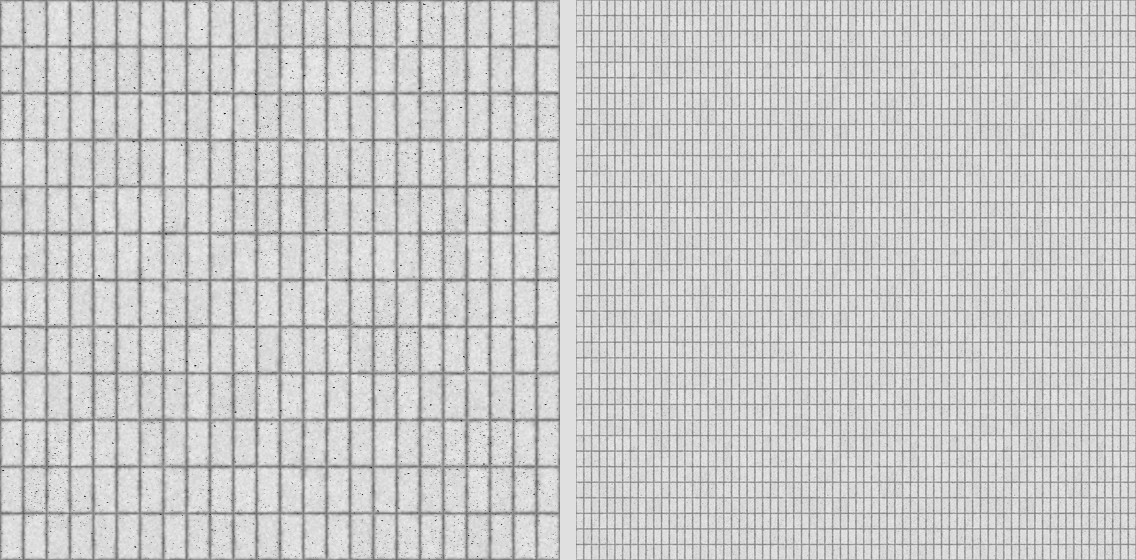
Left, the tile; right, the same tile 3 across and 3 down.
A Shadertoy shader for this texture:

```glsl
// Pale concrete tiles in a stacked grid, with soft grey joints, fine grain and dark pits.

#define TILES vec2(24.0, 12.0)            // repeats across and down
#define JOINT_WIDTH vec2(0.0033, 0.0030)  // falloff of upright and level joints
#define JOINT_TONE 0.485
#define STONE_TONE 0.864
#define TILE_VARIATION 0.025
#define GRAIN 0.06
#define FLECK_GRID 230.0
#define PORE_GRID 190.0
#define PORE_RADIUS 0.0015
#define PIT_GRID 50.0
#define PIT_RADIUS 0.0020

vec3 hash3(vec2 p, float seed) {
    vec3 q = fract(vec3(p.xyx + seed * 17.3) * vec3(0.1031, 0.1030, 0.0973));
    q += dot(q, q.yxz + 33.33);
    return fract((q.xxy + q.yzz) * q.zyx);
}

// Value noise that wraps after `period` cells across the canvas
float noise(vec2 uv, float period, float seed) {
    vec2 p = uv * period, i = floor(p), f = fract(p);
    f = f * f * (3.0 - 2.0 * f);
    vec2 a = mod(i, period), b = mod(i + 1.0, period);
    return mix(mix(hash3(a, seed).x, hash3(vec2(b.x, a.y), seed).x, f.x),
               mix(hash3(vec2(a.x, b.y), seed).x, hash3(b, seed).x, f.x), f.y);
}

// Wrapping cellular noise: tone of the nearest point, faded away from it
float flecks(vec2 uv, float grid) {
    vec2 p = uv * grid, cell = floor(p);
    float nearest = 9.0, tone = 0.0;
    for (int y = -1; y <= 1; y++)
    for (int x = -1; x <= 1; x++) {
        vec2 c = cell + vec2(x, y);
        vec3 h = hash3(mod(c, grid), 5.0);
        float d = length(p - c - h.xy);
        if (d < nearest) { nearest = d; tone = h.z; }
    }
    return (tone - 0.5) * (1.0 - smoothstep(0.2, 0.8, nearest));
}

// Scattered, slightly tilted elliptical holes; returns their darkness
float specks(vec2 uv, float grid, float radius, float density, float seed) {
    vec2 cell = floor(uv * grid);
    float blur = 0.7 / iResolution.y, dark = 0.0;
    for (int y = -1; y <= 1; y++)
    for (int x = -1; x <= 1; x++) {
        vec2 c = cell + vec2(x, y), id = mod(c, grid);
        vec3 place = hash3(id, seed), shape = hash3(id, seed + 1.0);
        float angle = (shape.x - 0.6) * 1.3;
        vec2 q = uv - (c + place.xy) / grid;
        q = mat2(cos(angle), -sin(angle), sin(angle), cos(angle)) * q;
        q.y *= 1.3 + 0.5 * shape.z;
        float r = radius * mix(0.5, 1.0, shape.y * shape.y);
        float hole = 1.0 - smoothstep(r - blur, r + blur, length(q));
        dark = max(dark, hole * step(place.z, density) * mix(0.25, 1.0, shape.z));
    }
    return dark;
}

void mainImage(out vec4 fragColor, in vec2 fragCoord) {
    vec2 uv = fragCoord / iResolution.xy;

    // Stone body: tone per tile, faint clouds, fine grain and flecks
    float grain = noise(uv, 256.0, 3.0) - 0.5;
    float tone = STONE_TONE + TILE_VARIATION * (hash3(floor(uv * TILES), 1.0).x - 0.5);
    tone += 0.02 * (noise(uv, 48.0, 2.0) - 0.5);
    tone += GRAIN * grain + 0.06 * flecks(uv, FLECK_GRID);

    // Joints: soft lines with grainy, blotchy edges, centred on the tile borders
    vec2 toJoint = abs(fract(uv * TILES + 0.5) - 0.5) / TILES;
    float uneven = 0.65 + 0.35 * noise(uv, 60.0, 4.0) + 0.35 * noise(uv, 150.0, 10.0);
    uneven -= 0.25 * grain;
    vec2 line = exp(-pow(toJoint / (JOINT_WIDTH * uneven), vec2(1.6)));
    float joint = max(line.x, line.y);
    joint += 0.25 * min(line.x, line.y) * (1.0 - joint);
    float jointTone = JOINT_TONE + 0.12 * (noise(uv, 80.0, 6.0) - 0.5) + 0.08 * grain;
    tone = mix(tone, jointTone, joint);

    // Wear: clustered grey pores and sparse black pits
    float cluster = 0.6 * noise(uv, 10.0, 7.0) + 0.4 * noise(uv, 23.0, 8.0);
    float poreDensity = mix(0.08, 0.55, smoothstep(0.4, 0.85, cluster));
    tone *= 1.0 - 0.5 * specks(uv, PORE_GRID, PORE_RADIUS, poreDensity, 9.0);
    tone *= 1.0 - 0.95 * specks(uv, PIT_GRID, PIT_RADIUS, 0.24, 12.0);

    fragColor = vec4(vec3(clamp(tone, 0.0, 1.0)), 1.0);
}
```
